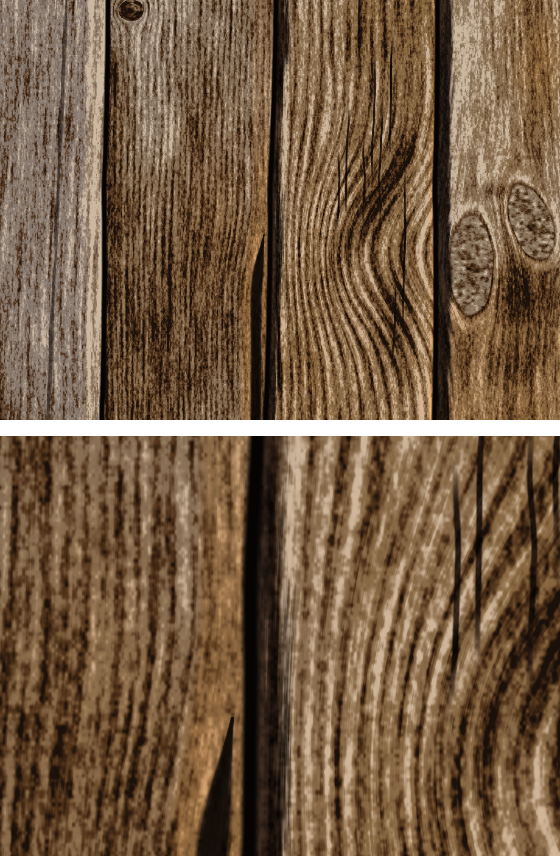
Top, the full canvas; bottom, a detail of the centre.
Write a Shadertoy shader that draws this texture.

```glsl
#define DARK vec3(0.10, 0.06, 0.04)
#define BROWN vec3(0.31, 0.195, 0.10)
#define TAN vec3(0.53, 0.395, 0.225)
#define GREY vec3(0.53, 0.475, 0.435)
#define PALE vec3(0.80, 0.72, 0.63)
#define WARM vec3(0.62, 0.38, 0.14)
#define BOARD_TONE vec4(0.56, 0.44, 0.56, 0.60)
#define BOARD_WEAR vec4(1.05, 0.48, 0.27, 0.36)
#define RING_COUNT vec4(38.0, 74.0, 34.0, 26.0)
#define RING_DEPTH vec4(0.14, 0.32, 0.46, 0.12)
#define CRACKS 9

// Knots: centre and radii, with the board of each
const vec4 KNOTS[3] = vec4[3](vec4(0.313, 0.976, 0.030, 0.026),
  vec4(1.123, 0.366, 0.056, 0.125), vec4(1.266, 0.470, 0.052, 0.098));
const int KNOT_BOARD[3] = int[3](1, 3, 3);

float hash(vec2 p) {
  p = fract(p * vec2(0.1031, 0.1137));
  p += dot(p, p.yx + 33.33);
  return fract((p.x + p.y) * p.x * 17.3);
}

float noise(vec2 p) {
  vec2 i = floor(p), f = fract(p);
  f = f * f * (3.0 - 2.0 * f);
  return mix(mix(hash(i), hash(i + vec2(1, 0)), f.x),
             mix(hash(i + vec2(0, 1)), hash(i + vec2(1, 1)), f.x), f.y);
}

float fbm(vec2 p) {
  float sum = 0.0, amp = 0.53;
  for (int i = 0; i < 4; i++) {
    sum += amp * noise(p);
    p = p * 2.03 + 17.1;
    amp *= 0.5;
  }
  return sum;
}

float blob(vec2 offset, vec2 size) {
  vec2 d = offset / size;
  return exp(-dot(d, d));
}

float line(float d, float halfWidth) {
  return 1.0 - smoothstep(halfWidth * 0.5, halfWidth * 1.5 + 0.001, abs(d));
}

vec3 woodRamp(float v, float wear) {
  vec3 c = mix(DARK, BROWN, smoothstep(0.06, 0.31, v));
  c = mix(c, mix(TAN, GREY, wear), smoothstep(0.25, 0.57, v));
  return mix(c, PALE, smoothstep(0.57, 0.97, v));
}

void mainImage(out vec4 fragColor, in vec2 fragCoord) {
  vec2 p = fragCoord / iResolution.y;
  float x = p.x, y = p.y;

  // Three leaning seams divide four boards
  vec3 seam = vec3(0.244, 0.634, 1.036) + vec3(0.012, 0.022, 0.004) * y
            + 0.006 * (noise(vec2(y * 9.0, 3.0)) - 0.5);
  int board = int(dot(step(seam, vec3(x)), vec3(1)));
  float id = float(board), wear = BOARD_WEAR[board], warm = 0.0, dark = 0.0;
  float splitX = mix(0.605, 0.634, smoothstep(0.28, 0.54, y));

  // Grain coordinate, bent by the shape of each board
  float u = x + 0.012 * (noise(p * vec2(5, 4) + id * 9.0) - 0.5);
  if (board == 0) u -= 0.035 * y;
  if (board == 1) u -= (splitX - 0.605) * smoothstep(0.25, 0.6, x);
  if (board == 2) u += 0.13 * smoothstep(0.63, 0.86, x) * blob(vec2(0, y - 0.4), vec2(0.19)) - 0.02 * y;

  // Grain flows around the knots
  float knot = 0.0, knotTone = 0.0, rim = 0.0;
  for (int i = 0; i < 3; i++) {
    if (KNOT_BOARD[i] != board) continue;
    vec2 q = p - KNOTS[i].xy;
    if (i == 2) q.x += 0.25 * q.y;
    float d = length(q / KNOTS[i].zw) + 0.16 * (noise(p * 28.0) - 0.5);
    u -= q.x / max(d * d, 1.0);
    float inside = 1.0 - smoothstep(0.9, 1.0, d);
    float t = 0.54 + 0.06 * sin(d * 24.0) + 1.1 * (fbm(p * vec2(95, 130)) - 0.5);
    t -= 0.35 * exp(-d * d * 22.0) + (i == 0 ? 0.35 : 0.0);
    knotTone = mix(knotTone, t, inside);
    knot = max(knot, inside);
    rim += 0.22 * blob(vec2(d - 1.12), vec2(0.16)) - 0.25 * blob(vec2(d - 0.97), vec2(0.09));
  }

  // Growth rings, fibres, pores and stains
  float phase = RING_COUNT[board] * u + 0.7 * noise(vec2(u * 22.0, y * 3.0));
  float ring = 0.5 + 0.5 * sin(6.2832 * phase);
  ring = mix(ring, sqrt(ring), 0.6) - 0.62;
  float fibre = fbm(vec2(u * 150.0 + id * 31.0, y * 10.0)) - 0.5;
  float pores = noise(p * vec2(270, 120)) + 0.7 * noise(p * vec2(380, 310)) - 0.85;
  float blotch = fbm(p * vec2(8, 4) + id * 13.0) - 0.5;
  float v = BOARD_TONE[board] + RING_DEPTH[board] * ring * (0.9 + 0.9 * blotch)
          + 0.76 * fibre + 0.34 * pores + 0.42 * blotch;
  wear += 0.5 * blotch;

  // Features of each board
  if (board == 0) {
    float strip = smoothstep(0.055, 0.035, seam.x - x);
    v += 0.22 * strip + 0.18 * ring * smoothstep(0.1, 0.2, x);
    wear -= 0.5 * strip;
    dark = 0.6 * line(x - 0.113 - 0.045 * y - 0.012 * fibre, 0.004);
  } else if (board == 1) {
    float lip = smoothstep(-0.036, -0.024, x - splitX) * (1.0 - 0.4 * smoothstep(0.5, 0.8, y));
    v += 0.1 * smoothstep(0.35, 0.95, y) - 0.16 * smoothstep(0.05, 0.0, x - seam.x);
    v = mix(v, 0.56 + 0.8 * fibre + 0.3 * pores, 0.75 * lip);
    warm = 0.6 * lip + 0.35 * blob(p - vec2(0.52, 0.45), vec2(0.09, 0.2));
    wear += 0.25 * smoothstep(0.4, 1.0, y);
    float splitWidth = 0.01 * smoothstep(0.46, 0.34, y);
    dark = 2.0 * line(x - splitX - 0.004, splitWidth) * step(0.0005, splitWidth);
  } else if (board == 2) {
    float strip = smoothstep(0.058, 0.035, seam.z - x);
    vec2 q = mat2(0.85, 0.5, -0.5, 0.85) * (p - vec2(0.91, 0.55));
    v += 0.16 * strip - 0.36 * blob(q, vec2(0.03, 0.19)) * (1.0 - strip)
       - 0.36 * blob(p - vec2(0.94, 0.22), vec2(0.042, 0.13));
    warm = 0.6 * smoothstep(0.018, 0.008, seam.z - x) + 0.25 * (1.0 - y);
    dark = smoothstep(0.036, 0.014, x - seam.y + 0.03 * fibre);
    for (int i = 0; i < CRACKS; i++) {
      float k = float(i), reach = 0.08 + 0.16 * hash(vec2(k * 5.0, 9));
      float taper = smoothstep(1.0, 0.4, abs(y - hash(vec2(k * 7.0 + 1.0, 4))) / reach);
      float crackX = 0.79 + 0.02 * k + 0.022 * y + 0.006 * noise(vec2(y * 14.0, k * 8.0));
      dark += 1.2 * taper * line(x - crackX, 0.0016);
    }
  } else {
    v += 0.07 * smoothstep(0.45, 0.7, y) + rim
       - 0.42 * blob(p - vec2(1.25, 0.29), vec2(0.085, 0.09))
       - 0.24 * blob(p - vec2(1.22, 0.14), vec2(0.12, 0.05))
       - 0.30 * blob(p - vec2(1.19, 0.545), vec2(0.08, 0.018));
    warm = 0.6 * blob(p - vec2(1.29, 0.85), vec2(0.04, 0.1)) + 0.45 * smoothstep(0.45, 0.2, y);
    dark = smoothstep(0.042, 0.028, x - seam.z + 0.016 * fibre);
  }
  v = mix(v, knotTone, knot);
  wear = mix(wear, 0.65, knot);

  // Colour, then cracks and seams
  vec3 col = woodRamp(v, clamp(wear, 0.0, 1.0));
  col = mix(col, WARM * (0.2 + 1.3 * max(v, 0.0)), clamp(warm, 0.0, 1.0) * 0.6 * (1.0 - knot));
  vec3 shade = DARK * max(0.9 + 2.6 * fibre + 0.9 * pores, 0.2);
  col = mix(col, mix(shade, DARK * 0.25, smoothstep(1.0, 1.8, dark)), clamp(dark, 0.0, 0.9));
  vec3 gap = smoothstep(vec3(0.009), vec3(0.003), abs(x - seam));
  col = mix(col, DARK * 0.25, max(gap.x, max(gap.y, gap.z)));
  fragColor = vec4(clamp(col, 0.0, 1.0), 1.0);
}
```
